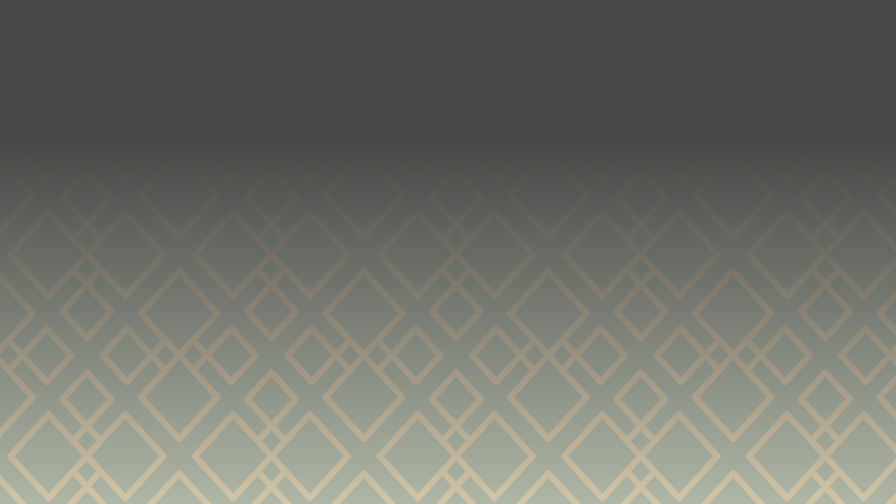
Give the GLSL for this background, as a WebGL 2 fragment shader.

```glsl
#version 300 es
precision highp float;

uniform vec2 u_resolution;
out vec4 outColor;

const vec3 CHARCOAL = vec3(0.283, 0.283, 0.281);
const vec3 SAGE = vec3(0.685, 0.715, 0.650);
const vec3 SAND = vec3(0.825, 0.775, 0.655);

// Lattice size and origin, in canvas heights
const vec2 PERIOD = vec2(0.3663, 0.4005);
const vec2 ORIGIN = vec2(0.905, 0.4954);

// Motif measures, in lattice cells
const float OUTER = 0.415;
const float STRIP = 0.150;
const float HALF_STROKE = 0.023;

// Distance to the outline of a square spanning lo..hi along both axes
float squareOutline(vec2 p, float lo, float hi) {
    vec2 d = abs(p - 0.5 * (lo + hi)) - 0.5 * (hi - lo);
    return abs(length(max(d, 0.0)) + min(max(d.x, d.y), 0.0));
}

// Two large squares, two corner squares and two small central ones
float motif(vec2 p) {
    float dist = 1.0;
    for (int i = 0; i < 2; i++) {
        vec2 flipped = vec2(p.x, -p.y);
        dist = min(dist, squareOutline(p, 0.0, OUTER));
        dist = min(dist, squareOutline(flipped, STRIP, OUTER));
        dist = min(dist, squareOutline(flipped, 0.0, STRIP));
        p = -p;
    }
    return dist;
}

// Diagonal lattice whose neighbouring motifs are turned a quarter
float lattice(vec2 p, vec2 origin, vec2 period) {
    vec2 q = (p - origin) / period;
    vec2 diagonal = vec2(q.x + q.y, q.x - q.y);
    vec2 cell = floor(diagonal + 0.5);
    vec2 local = diagonal - cell;
    float odd = mod(cell.x + cell.y, 2.0);
    local.y *= 1.0 - 2.0 * odd;
    return motif(local);
}

void main() {
    vec2 p = gl_FragCoord.xy / u_resolution.y;

    // Both colours rise out of the dark upper band
    float light = clamp(1.0 - p.y / 0.715, 0.0, 1.0);
    vec3 ground = mix(CHARCOAL, SAGE, light);
    vec3 stroke = mix(CHARCOAL, SAND, light);

    // Antialiased strokes
    float pixel = length(1.0 / PERIOD) / u_resolution.y;
    float dist = lattice(p, ORIGIN, PERIOD) - HALF_STROKE;
    float coverage = 1.0 - smoothstep(-0.6 * pixel, 0.6 * pixel, dist);

    outColor = vec4(mix(ground, stroke, coverage), 1.0);
}
```
